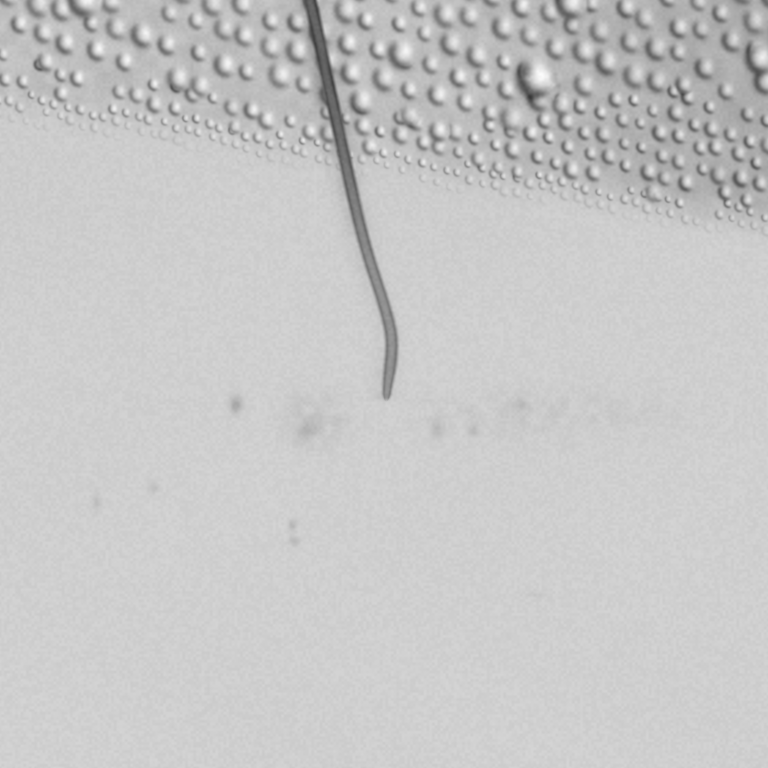
A three.js fragment shader for this texture:

```glsl
// Grey plate with a band of condensed droplets, a dark hanging fibre and faint specks.
varying vec2 vUv;

const float PLATE_TONE = 0.812;
const float BAND_LEFT = 0.745;
const float BAND_RIGHT = 0.675;
const float EDGE_HEIGHT = 0.856;     // lower edge of the band at the left side
const float EDGE_SLOPE = 0.157;
const float FINE_DEPTH = 0.030;      // depth where fine beads give way to medium ones
const float RIM_DARK = 0.29;
const float GLINT = 0.19;
const float GRAIN = 0.036;
const float GRAIN_SCALE = 280.0;
const float FIBRE_TIP = 0.477;
const float FIBRE_BLUR = 0.0034;
const vec2 SHADE_DIR = vec2(-0.83, -0.56);

float hash(vec2 p) {
  vec3 q = fract(vec3(p.xyx) * 0.1031);
  q += dot(q, q.yzx + 33.33);
  return fract((q.x + q.y) * q.z);
}

float valueNoise(vec2 p) {
  vec2 i = floor(p), f = fract(p);
  f = f * f * (3.0 - 2.0 * f);
  return mix(mix(hash(i), hash(i + vec2(1.0, 0.0)), f.x),
             mix(hash(i + vec2(0.0, 1.0)), hash(i + 1.0), f.x), f.y);
}

float bell(float x) { return exp(-x * x); }

// Distance above the wavy lower edge of the droplet band.
float bandDepth(vec2 p) {
  float wave = 0.003 * sin(p.x * 23.0) + 0.002 * sin(p.x * 57.0 + 1.0);
  return p.y - EDGE_HEIGHT + EDGE_SLOPE * p.x + wave;
}

// Bead size class at a place: 0 fine, 1 medium, 2 coarse.
float sizeClass(vec2 p, float depth) {
  float coarseDepth = mix(0.075, 0.17, smoothstep(0.55, 0.9, p.x));
  return step(FINE_DEPTH, depth) + step(coarseDepth, depth);
}

// One bead: broad dark crescent at lower left, light beside it, open far side.
float drawDrop(float tone, float base, vec2 p, vec2 centre, float radius, float strength) {
  vec2 q = (p - centre) / radius;
  float len = length(q);
  float facing = dot(q / max(len, 0.001), SHADE_DIR);
  float cover = 1.0 - smoothstep(0.8, 1.2, len);
  float rim = bell((len - 0.90) / 0.33) * smoothstep(-0.3, 0.85, facing);
  float glint = bell(length((q - vec2(0.08, 0.08)) * vec2(1.3, 0.9)) / 0.58);
  return mix(tone, base, cover * strength) + strength * (GLINT * glint - RIM_DARK * rim);
}

// A tilted, staggered and jittered grid of beads of one size class.
float dropLayer(float tone, float base, vec2 p, float cell, float wanted, float seed) {
  const mat2 TILT = mat2(0.955, 0.296, -0.296, 0.955);
  vec2 home = floor(TILT * p / cell);
  for (int j = -1; j <= 1; j++) {
    for (int i = -1; i <= 1; i++) {
      vec2 id = home + vec2(float(i), float(j));
      vec2 key = id + seed;
      vec2 jitter = vec2(hash(key), hash(key + 41.7)) - 0.5;
      float stagger = 0.25 * (mod(id.y, 2.0) * 2.0 - 1.0);
      vec2 centre = ((id + 0.5 + vec2(stagger, 0.0) + 0.32 * jitter) * cell) * TILT;
      float depth = bandDepth(centre);
      float mixing = 0.022 * (hash(key + 23.0) - 0.5) * step(0.5, wanted);
      float kept = 1.0 - step(0.5, abs(sizeClass(centre, depth + mixing) - wanted));
      kept *= step(0.03, hash(key + 9.3)) * step(-0.012, depth);
      float radius = cell * mix(0.29, 0.46, hash(key + 17.1));
      float strength = kept * mix(0.75, 1.05, hash(key + 5.9))
                     * smoothstep(-0.022, 0.045, depth);
      tone = drawDrop(tone, base, p, centre, radius, strength);
    }
  }
  return tone;
}

float fibreCentre(float y) {
  float t = (1.0 - y) / 0.52;
  return 0.404 + 0.113 * t + 0.011 * bell((t - 0.82) / 0.16)
       - 0.02 * smoothstep(0.82, 1.06, t);
}

float speck(vec2 p, vec2 centre, vec2 size) {
  vec2 q = (p - centre) / size;
  return exp(-dot(q, q));
}

void main() {
  vec2 p = vUv;
  float mottle = sin(p.x * 11.0 + 2.0 * sin(p.y * 7.0)) * sin(p.y * 9.0 + 1.3);
  float tone = PLATE_TONE + 0.003 * mottle - 0.012 * smoothstep(0.5, 0.9, p.y);

  // Droplet band, from fine beads at its edge to large ones above
  float depth = bandDepth(p);
  float base = mix(BAND_LEFT, BAND_RIGHT, smoothstep(0.5, 1.0, p.x));
  base += 0.06 * (valueNoise(p * 60.0) - 0.5);
  base = mix(tone, base, smoothstep(-0.025, 0.055, depth));
  tone = base;
  if (depth > -0.04) {
    tone = dropLayer(tone, base, p, 0.0165, 0.0, 3.0);
    tone = dropLayer(tone, base, p, 0.0265, 1.0, 57.0);
    tone = dropLayer(tone, base, p, 0.0365, 2.0, 113.0);
    tone = drawDrop(tone, base, p, vec2(0.702, 0.900), 0.026, 1.3);
    tone = drawDrop(tone, base, p, vec2(0.527, 0.931), 0.019, 1.1);
    tone = drawDrop(tone, base, p, vec2(0.992, 0.924), 0.019, 1.2);
    tone = drawDrop(tone, base, p, vec2(0.112, 1.002), 0.022, 1.2);
    tone = drawDrop(tone, base, p, vec2(0.746, 0.997), 0.020, 1.2);
  }

  // Smudges and specks on the plate
  float blotch = valueNoise(p * 75.0);
  float dirt = 0.16 * speck(p, vec2(0.307, 0.473), vec2(0.008, 0.011));
  dirt += 0.10 * blotch * speck(p, vec2(0.410, 0.452), vec2(0.036, 0.034));
  dirt += 0.05 * speck(p, vec2(0.399, 0.437), vec2(0.009));
  dirt += 0.07 * speck(p, vec2(0.569, 0.441), vec2(0.008, 0.012));
  dirt += 0.08 * speck(p, vec2(0.617, 0.439), vec2(0.007));
  dirt += 0.07 * speck(p, vec2(0.679, 0.473), vec2(0.008));
  dirt += 0.09 * speck(p, vec2(0.381, 0.316), vec2(0.006, 0.008));
  dirt += 0.09 * speck(p, vec2(0.383, 0.295), vec2(0.007, 0.006));
  dirt += 0.06 * speck(p, vec2(0.126, 0.345), vec2(0.005, 0.014));
  dirt += 0.07 * speck(p, vec2(0.200, 0.365), vec2(0.007));
  dirt += 0.03 * speck(p, vec2(0.697, 0.226), vec2(0.016, 0.005));
  dirt += 0.05 * blotch * speck(p, vec2(0.70, 0.46), vec2(0.18, 0.03));
  tone -= dirt;

  // Fibre with a ragged soft halo, dark borders and a rounded tip
  float side = p.x - fibreCentre(p.y);
  float upper = smoothstep(0.60, 0.92, p.y);
  float rise = p.y - FIBRE_TIP;
  float roundTip = sqrt(clamp(rise / 0.010, 0.0, 1.0));
  float halfWidth = mix(0.0055, 0.0084, smoothstep(0.0, 0.05, rise)) * roundTip;
  float present = smoothstep(-0.002, 0.006, rise);
  float ragged = 0.6 + 0.8 * valueNoise(p * vec2(90.0, 60.0));
  tone -= present * ragged * mix(0.035, 0.11, upper) * bell((side + 0.004) / 0.018);
  float across = abs(side) / max(halfWidth, 0.001);
  float body = mix(0.58, 0.40, upper) - 0.11 * bell((across - 0.75) / 0.35);
  body += 0.05 * upper * sin(p.y * 60.0 + side * 300.0) * min(across, 1.0);
  float cover = 1.0 - smoothstep(halfWidth - FIBRE_BLUR, halfWidth + FIBRE_BLUR, abs(side));
  tone = mix(tone, body, cover * present);

  tone += GRAIN * (valueNoise(p * GRAIN_SCALE) - 0.5);
  gl_FragColor = vec4(vec3(clamp(tone, 0.0, 1.0)), 1.0);
}
```
